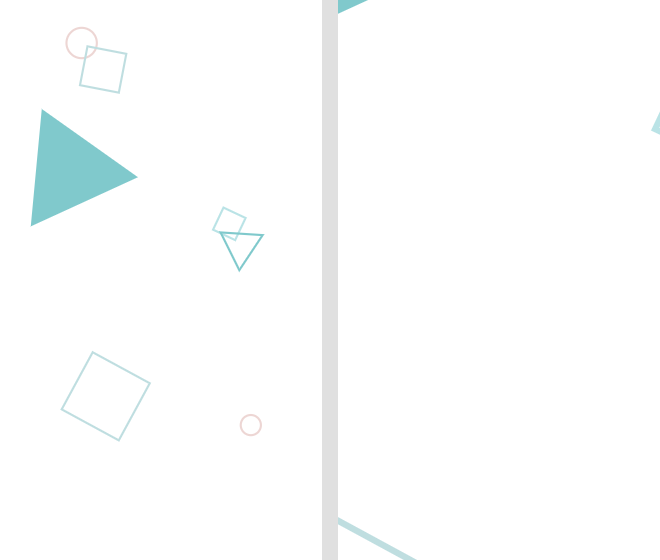
Left: the whole. Right: its middle third, enlarged.
Write a Shadertoy shader that draws this background.

```glsl
const float TAU = 6.2831853;

// Offset from a centre, wrapped so that shapes repeat across the canvas edges
vec2 wrappedOffset(vec2 p, vec2 center) {
    vec2 tile = vec2(iResolution.x / iResolution.y, 1.0);
    vec2 q = p - center;
    return q - tile * round(q / tile);
}

// Sharp-cornered regular polygon with one vertex in the direction of angle
float polygon(vec2 q, float sides, float inradius, float angle) {
    float sector = TAU / sides;
    float a = mod(atan(q.y, q.x + 1e-7) - angle, sector) - 0.5 * sector;
    return length(q) * cos(a) - inradius;
}

float ring(vec2 q, float radius) {
    return length(q) - radius;
}

// Antialiased coverage of a filled shape
float fill(float d) {
    return clamp(0.5 - d * iResolution.y, 0.0, 1.0);
}

// Antialiased coverage of an outline
float stroke(float d) {
    return fill(abs(d) - 0.0019);
}

void mainImage(out vec4 fragColor, in vec2 fragCoord) {
    vec2 p = fragCoord / iResolution.y;

    vec3 teal = vec3(0.50, 0.79, 0.80);
    vec3 paleTeal = vec3(0.75, 0.87, 0.88);
    vec3 mint = vec3(0.73, 0.89, 0.90);
    vec3 blush = vec3(0.93, 0.84, 0.83);
    vec3 color = vec3(1.0);

    // Rings
    float rings = max(stroke(ring(wrappedOffset(p, vec2(0.1458, 0.9232)), 0.0271)),
                      stroke(ring(wrappedOffset(p, vec2(0.4479, 0.2409)), 0.0180)));
    color = mix(color, blush, rings);

    // Tilted square outlines
    float squares = max(stroke(polygon(wrappedOffset(p, vec2(0.1842, 0.8759)), 4.0, 0.0353, 0.595)),
                        stroke(polygon(wrappedOffset(p, vec2(0.1888, 0.2923)), 4.0, 0.0580, 0.288)));
    color = mix(color, paleTeal, squares);
    float smallSquare = polygon(wrappedOffset(p, vec2(0.4095, 0.6003)), 4.0, 0.0218, 0.345);
    color = mix(color, mint, stroke(smallSquare));

    // Solid and outlined triangles
    float bigTriangle = polygon(wrappedOffset(p, vec2(0.1253, 0.6949)), 3.0, 0.0608, -0.0935);
    float smallTriangle = polygon(wrappedOffset(p, vec2(0.4301, 0.5609)), 3.0, 0.0217, 0.46);
    color = mix(color, teal, max(fill(bigTriangle), stroke(smallTriangle)));

    fragColor = vec4(color, 1.0);
}
```
